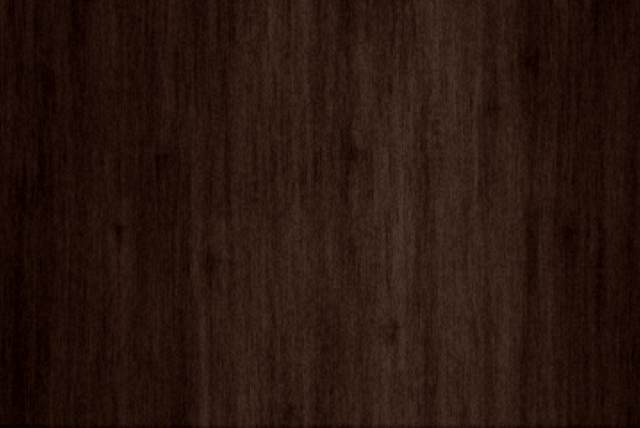
A Shadertoy shader for this texture:

```glsl
// Dark stained wood with vertical grain, faint knots and a soft central glow.
#define SHADOW_BROWN vec3(0.094, 0.026, 0.009)
#define LIGHT_BROWN vec3(0.228, 0.150, 0.110)
#define GLOW_CENTER vec2(0.57, 0.50)
#define GLOW_FALLOFF vec2(2.25, 0.95)
#define GLOW_GAIN 0.98
#define BASE_TONE -0.04
#define BAND_GAIN 0.68
#define STREAK_GAIN 0.62
#define PORE_GAIN 0.26
#define MOTTLE_GAIN 0.62
#define KNOT_GAIN 0.42
#define KNOT_COUNT 14

float hash(vec2 p) {
    vec3 q = fract(vec3(p.xyx) * 0.1031);
    q += dot(q, q.yzx + 33.33);
    return fract((q.x + q.y) * q.z);
}

// Value noise centred on zero.
float noise(vec2 p) {
    vec2 cell = floor(p), f = fract(p);
    f = f * f * (3.0 - 2.0 * f);
    float low = mix(hash(cell), hash(cell + vec2(1, 0)), f.x);
    float high = mix(hash(cell + vec2(0, 1)), hash(cell + vec2(1, 1)), f.x);
    return mix(low, high, f.y) - 0.5;
}

float gauss(vec2 d) {
    return exp(-dot(d, d));
}

// Returns the knot darkness and the sideways bend of the grain around it.
vec2 knots(vec2 p, float aspect) {
    vec2 result = vec2(0.0);
    float ragged = 0.75 + 1.2 * noise(p * vec2(90.0, 40.0));
    for (int i = 0; i < KNOT_COUNT; i++) {
        float id = float(i);
        vec2 center = vec2(aspect * (id + hash(vec2(id, 7.0))) / float(KNOT_COUNT),
                           hash(vec2(id, 19.0)));
        vec2 d = p - center;
        float size = mix(0.6, 1.3, hash(vec2(id, 31.0)));
        float around = gauss(d / (size * vec2(0.04, 0.075)));
        float smudge = gauss(d / (size * vec2(0.022, 0.036))) * ragged;
        float crack = gauss((d - vec2(0.012, 0.01)) / (size * vec2(0.026, 0.004)));
        // Every fourth knot is a tall stack of arched rings.
        float arch = d.y + 22.0 * d.x * d.x + 0.022 * noise(p * 38.0);
        float rings = sin(arch * 230.0) * gauss(d / vec2(0.016, 0.08));
        float mark = i % 4 == 1 ? 0.4 * rings * ragged + 0.25 * around : smudge + 0.5 * crack;
        result += vec2(mark, around * d.x * 0.3);
    }
    return result;
}

void mainImage(out vec4 fragColor, in vec2 fragCoord) {
    vec2 p = fragCoord / iResolution.y;
    float aspect = iResolution.x / iResolution.y;

    // Grain coordinates, gently wavering along the boards.
    vec2 knot = knots(p, aspect);
    vec2 g = p;
    g.x += 0.010 * noise(p * vec2(5.0, 2.0)) + 0.003 * noise(p * vec2(30.0, 14.0)) - knot.y;

    // Broad bands and long streaks.
    float bands = 0.7 * noise(g * vec2(8.0, 0.4) + 3.0)
                + 0.65 * noise(g * vec2(21.0, 0.8) + 41.0);
    float streaks = 0.5 * noise(g * vec2(52.0, 2.0) + 11.0)
                  + 0.6 * noise(g * vec2(115.0, 5.0) + 67.0)
                  + 0.45 * noise(g * vec2(210.0, 16.0) + 5.0);

    // Thin short pores, gathered in patches.
    float pores = smoothstep(0.12, 0.42, noise(g * vec2(230.0, 24.0) + 29.0))
                * smoothstep(-0.20, 0.25, noise(g * vec2(13.0, 5.0) + 83.0));

    // Fine speckle over soft cloudy mottling.
    float mottle = 0.75 * noise(p * vec2(240.0, 170.0))
                 + 0.40 * noise(g * vec2(130.0, 60.0) + 17.0)
                 + 0.32 * noise(p * vec2(14.0, 7.0) + 53.0);

    // Glow lifts the centre and carries some of the grain contrast.
    float glow = gauss((p - GLOW_CENTER * vec2(aspect, 1.0)) * GLOW_FALLOFF);
    float grain = BAND_GAIN * bands + STREAK_GAIN * streaks + MOTTLE_GAIN * mottle
                - PORE_GAIN * pores - KNOT_GAIN * knot.x;
    float tone = BASE_TONE + GLOW_GAIN * glow + grain * (0.75 + 0.25 * glow);

    // Thin worn shadow along the bottom edge.
    tone -= 0.35 * (1.0 - smoothstep(0.0, 0.012, p.y));

    tone = clamp(tone, -0.42, 1.4);
    vec3 curve = vec3(tone, tone * mix(0.88, 1.0, tone), tone * mix(0.75, 1.0, tone));
    vec3 color = SHADOW_BROWN + (LIGHT_BROWN - SHADOW_BROWN) * curve;
    fragColor = vec4(max(color, 0.0), 1.0);
}
```
